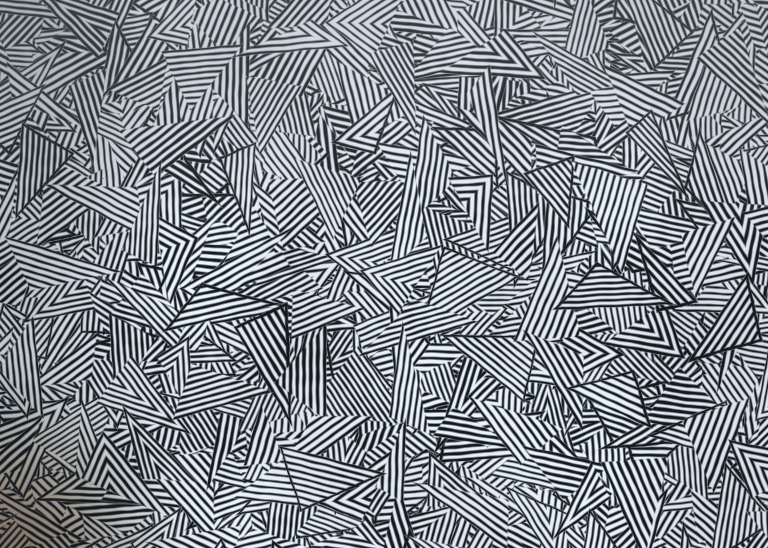
Reproduce this pattern procedurally as a Shadertoy shader.

```glsl
// Hand-inked patchwork of overlapping wedges filled with parallel lines.
// Rotated grids of random triangles are painted over each other; each one is
// hatched along its long side, or by the distance to two sides (chevron).

#define LAYERS 7
#define CELL 0.124        // grid spacing, in canvas heights
#define PITCH 0.0112      // mean distance between lines
#define LINE_SHARE 0.215  // half line width as a share of the pitch
#define SOFTNESS 0.0021   // blur of the ink edges
#define WOBBLE 0.0018     // unsteadiness of the hand
#define CHEVRON_SHARE 0.28
#define OUTLINE_SHARE 0.22
#define PAPER vec3(0.905, 0.935, 0.965)
#define INK vec3(0.070, 0.100, 0.120)
#define WARM_SHADE vec3(0.58, 0.51, 0.43)

const float TAU = 6.2831853;

vec3 hash3(vec3 p) {
    p = fract(p * vec3(0.1031, 0.1030, 0.0973));
    p += dot(p, p.yxz + 33.33);
    return fract((p.xxy + p.yxx) * p.zyx);
}

mat2 rotation(float angle) {
    float c = cos(angle), s = sin(angle);
    return mat2(c, s, -s, c);
}

float cornerGradient(vec2 corner, vec2 offset) {
    float angle = TAU * hash3(vec3(corner + 100.0, 5.0)).x;
    return dot(vec2(cos(angle), sin(angle)), offset);
}

float gradientNoise(vec2 p) {
    vec2 i = floor(p), f = p - i;
    vec2 u = f * f * f * (f * (f * 6.0 - 15.0) + 10.0);
    vec2 e = vec2(1.0, 0.0);
    return mix(mix(cornerGradient(i, f), cornerGradient(i + e, f - e), u.x),
               mix(cornerGradient(i + e.yx, f - e.yx), cornerGradient(i + 1.0, f - 1.0), u.x), u.y);
}

// Signed distance to the line a-b, positive on its left
float edgeDistance(vec2 p, vec2 a, vec2 b) {
    vec2 along = normalize(b - a), q = p - a;
    return along.x * q.y - along.y * q.x;
}

float stroke(float d, float halfWidth, float soft) {
    return 1.0 - smoothstep(halfWidth - soft, halfWidth + soft, abs(d));
}

float hatch(float s, float pitch, float halfWidth, float soft) {
    return stroke((fract(s / pitch + 0.5) - 0.5) * pitch, halfWidth, soft);
}

// Paints one hatched triangle over the ink laid down so far
float paintWedge(float ink, vec2 p, vec3 id, float thickness, float soft) {
    vec3 shape = hash3(id), turn = hash3(id + 41.7), style = hash3(id + 83.1);

    // Three corners on a slim, rotated ellipse; side a-b follows its length
    float radius = mix(0.66, 1.0, shape.x);
    mat2 spin = rotation(TAU * shape.z);
    vec2 axes = radius * vec2(1.0, mix(0.32, 0.70, shape.y));
    float t = 3.67 + 1.1 * (turn.x - 0.5);
    vec3 angles = t + vec3(0.0, 2.1 + 0.9 * (turn.y - 0.5), 4.2 + 1.2 * (turn.z - 0.5));
    vec2 a = spin * (axes * vec2(cos(angles.x), sin(angles.x)));
    vec2 b = spin * (axes * vec2(cos(angles.y), sin(angles.y)));
    vec2 c = spin * (axes * vec2(cos(angles.z), sin(angles.z)));

    vec3 edges = CELL * vec3(edgeDistance(p, a, b), edgeDistance(p, b, c), edgeDistance(p, c, a));
    float inside = min(edges.x, min(edges.y, edges.z));
    float pitch = PITCH * mix(0.84, 1.18, style.y);
    float halfWidth = pitch * LINE_SHARE * thickness * mix(0.86, 1.14, turn.z);
    if (inside < -halfWidth - soft) return ink;

    // Straight lines or chevrons, some closed by an outline
    float s = style.x < CHEVRON_SHARE ? min(edges.x, edges.y) : edges.x;
    float lines = hatch(s, pitch, halfWidth, soft);
    if (style.z < OUTLINE_SHARE) lines = max(lines, stroke(inside, halfWidth, soft));

    return mix(ink, lines, smoothstep(-soft, soft, inside + halfWidth));
}

void mainImage(out vec4 fragColor, in vec2 fragCoord) {
    vec2 uv = fragCoord / iResolution.xy;
    vec2 p = fragCoord / iResolution.y;
    float soft = max(SOFTNESS, 0.6 / iResolution.y);

    // Trembling hand and uneven pen pressure
    vec2 pen = p + WOBBLE * vec2(gradientNoise(p * 26.0), gradientNoise(p * 26.0 + 57.0));
    float thickness = 1.0 + 0.4 * gradientNoise(p * 7.0 + 20.0) + 0.25 * gradientNoise(p * 50.0);

    // Plain hatching shows through the few gaps
    float ink = hatch(pen.x * 0.6 + pen.y * 0.8, PITCH, PITCH * LINE_SHARE, soft);
    for (int layer = 0; layer < LAYERS; layer++) {
        float n = float(layer);
        vec2 q = rotation(n * 1.3 + 0.4) * pen / CELL + 40.0 + n * 7.3;
        vec2 cell = floor(q);
        for (int y = -1; y <= 1; y++)
        for (int x = -1; x <= 1; x++) {
            vec3 id = vec3(cell + vec2(x, y), n * 13.0 + 3.0);
            vec2 centre = id.xy + hash3(id + 19.3).xy;
            ink = paintWedge(ink, q - centre, id, thickness, soft);
        }
    }

    // Uneven daylight: dim left side, warm lower left corner, faded ink on top
    float light = mix(0.84, 1.0, smoothstep(0.0, 0.28, uv.x));
    light *= 1.0 - 0.10 * smoothstep(0.6, 1.0, uv.y) - 0.06 * smoothstep(0.8, 1.0, uv.x);
    light *= 1.0 + 0.08 * gradientNoise(p * 3.0 + 8.0);
    vec3 paper = PAPER * light;
    float corner = 1.0 - smoothstep(0.0, 0.26, length(uv * vec2(1.0, 0.7)));
    paper = mix(paper, WARM_SHADE * 0.9, 0.95 * corner);
    vec3 pigment = INK + 0.13 * smoothstep(0.45, 1.0, uv.y);
    fragColor = vec4(mix(paper, pigment, ink), 1.0);
}
```
